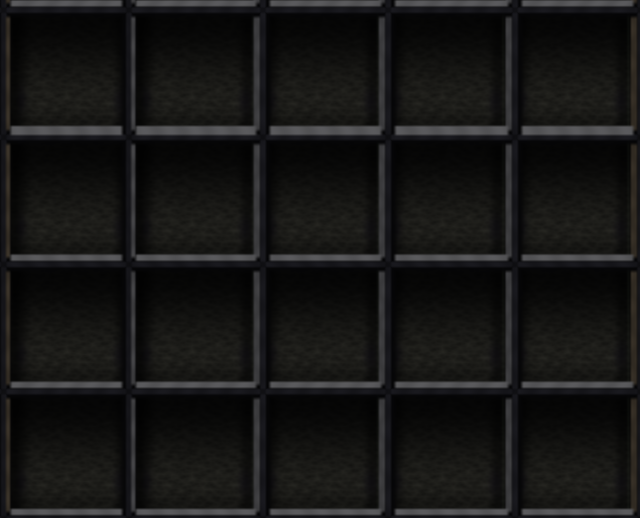
Give the GLSL for this pattern, as a WebGL 1 fragment shader.

```glsl
precision highp float;

// A dark rack of five by four square trays, framed by thin worn metal ridges.
// Each grid line is a lit ridge beside a dim rail, broken where lines cross;
// tray floors are a vertical gradient grained with stretched cellular noise.

uniform vec2 u_resolution;

const vec2 GRID_ORIGIN = vec2(0.0125, 0.0065);  // first crossing, from top left
const vec2 GRID_PITCH = vec2(0.1956, 0.2455);
const float LAST_COLUMN = 5.0;

const vec3 FLOOR_TOP = vec3(0.022, 0.022, 0.021);
const vec3 FLOOR_LOW = vec3(0.118, 0.117, 0.103);
const vec3 VIOLET = vec3(0.095, 0.085, 0.115);
const vec3 SHADOW = vec3(0.022, 0.022, 0.028);
const vec3 RAIL = vec3(0.098, 0.098, 0.118);
const vec3 RIDGE_ACROSS = vec3(0.355, 0.355, 0.365);
const vec3 RIDGE_DOWN = vec3(0.285, 0.285, 0.295);
const vec3 RIDGE_WARM = vec3(0.235, 0.205, 0.165);

vec2 hash2(vec2 p) {
  vec2 q = vec2(dot(p, vec2(127.1, 311.7)), dot(p, vec2(269.5, 183.3)));
  return fract(sin(q) * 4375.85);
}

// Distance to the nearest scattered point, about 0 to 1.
float cellular(vec2 p) {
  vec2 base = floor(p);
  float nearest = 2.0;
  for (int j = -1; j <= 1; j++) {
    for (int i = -1; i <= 1; i++) {
      vec2 site = base + vec2(float(i), float(j));
      nearest = min(nearest, length(site + hash2(site) - p));
    }
  }
  return nearest;
}

// Soft stripe: 1 within halfWidth of zero, fading over blur.
float band(float d, float halfWidth, float blur) {
  return 1.0 - smoothstep(halfWidth - blur, halfWidth + blur, abs(d));
}

float spot(vec2 p, vec2 center, vec2 radius) {
  vec2 q = (p - center) / radius;
  return exp(-dot(q, q));
}

// Tray floor; uv runs right and down from the tray's top left corner.
vec3 trayFloor(vec2 uv) {
  float light = smoothstep(0.12, 0.78, uv.y) * (1.0 - 0.35 * smoothstep(0.8, 0.97, uv.y));
  float grain = cellular(uv * vec2(9.0, 24.0)) * 0.6
              + cellular(uv * vec2(21.0, 33.0) + 7.0) * 0.4;
  float weave = sin(uv.x * 47.0 + 2.0 * sin(uv.y * 19.0)) * sin(uv.y * 58.0);
  vec3 color = mix(FLOOR_TOP, FLOOR_LOW, light);
  color *= 0.72 + 0.55 * grain + 0.07 * weave;
  float stains = spot(uv, vec2(0.9, 0.77), vec2(0.05, 0.1))
               + spot(uv, vec2(0.1, 0.76), vec2(0.04, 0.1));
  color = mix(color, VIOLET, 0.6 * min(stains, 1.0));
  // Side walls shade the floor, with a faint streak by the right wall.
  color *= mix(0.3, 1.0, smoothstep(0.05, 0.2, uv.x));
  color *= mix(1.0, 0.55, smoothstep(0.83, 0.91, uv.x));
  return color + vec3(0.026, 0.032, 0.024) * band(uv.x - 0.955, 0.008, 0.012);
}

void main() {
  vec2 pos = gl_FragCoord.xy / u_resolution;
  pos.y = 1.0 - pos.y;
  vec2 grid = (pos - GRID_ORIGIN) / GRID_PITCH;
  vec2 line = floor(grid + 0.5);
  vec2 d = grid - line;
  vec2 pixel = 1.0 / (u_resolution * GRID_PITCH);
  float blur = max(0.013, 0.75 * max(pixel.x, pixel.y));

  // The two leftmost uprights are thinner and keep their rail on the left.
  float isRight = step(1.5, line.x);
  d.x += 0.013 * isRight * step(line.x, 3.5);
  vec2 railOffset = vec2(mix(-0.034, 0.05, isRight), 0.053);
  vec2 ridgeHalf = vec2(mix(0.017, 0.025, isRight), 0.025);
  ridgeHalf.y += 0.011 * band(line.y - 1.0, 0.5, 0.1);
  vec2 railD = d - railOffset;

  vec3 color = trayFloor(fract(grid));

  // Recesses on both sides of the rails, then the rails themselves.
  float recess = max(band(railD.x, 0.058, 0.025), band(railD.y, 0.052, 0.025));
  color = mix(color, SHADOW, 0.85 * recess);
  float railX = band(railD.x, 0.023, blur);
  float railY = band(railD.y, 0.022, blur);
  float wear = 0.9 + 0.1 * sin(grid.x * 31.0 + sin(grid.y * 23.0));
  color = mix(color, RAIL * wear, max(railX, railY) * (1.0 - 0.45 * railX * railY));

  // Lit ridges stop short of every crossing.
  float ridgeX = band(d.x, ridgeHalf.x, blur) * (1.0 - band(railD.y, 0.055, 0.02));
  float ridgeY = band(d.y, ridgeHalf.y, blur) * (1.0 - band(railD.x, 0.055, 0.02));
  float outer = max(1.0 - step(0.5, line.x), step(LAST_COLUMN - 0.5, line.x));
  vec3 upright = mix(RIDGE_DOWN, RIDGE_WARM, outer);
  color = mix(color, upright * wear, ridgeX);
  color = mix(color, RIDGE_ACROSS * mix(1.0, wear, 0.5), ridgeY);

  gl_FragColor = vec4(color, 1.0);
}
```
